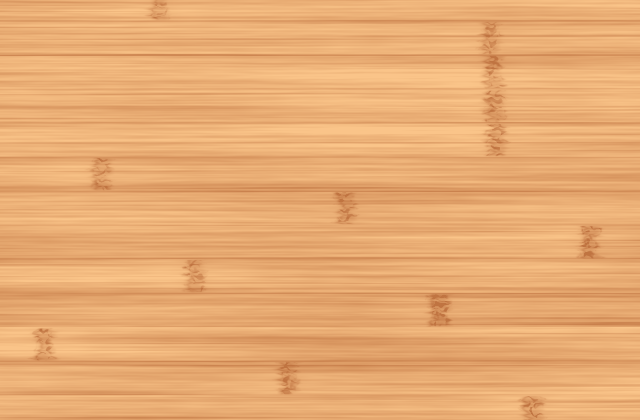
Give the GLSL for this texture, as a Shadertoy shader.

```glsl
#define STRIP_HEIGHT 0.081
#define STRIP_OFFSET 0.059
#define NODE_WIDTH 0.023
#define GRAIN_FINE 190.0
#define GRAIN_MEDIUM 105.0
#define GRAIN_BROAD 20.0
#define BASE_TONE 0.20
#define PALE vec3(0.96, 0.742, 0.512)
#define BROWN vec3(0.80, 0.52, 0.315)

float hash(vec2 p) {
    return fract(sin(dot(p, vec2(127.1, 311.7))) * 43758.5);
}

// Dot product of a random unit gradient with the offset from its cell corner
float corner(vec2 cell, vec2 offset) {
    float angle = 6.2832 * hash(cell);
    return dot(vec2(cos(angle), sin(angle)), offset);
}

float gradientNoise(vec2 p) {
    vec2 i = floor(p), f = fract(p);
    vec2 u = f * f * f * (f * (f * 6.0 - 15.0) + 10.0);
    vec2 e = vec2(0.0, 1.0);
    return mix(mix(corner(i, f), corner(i + e.yx, f - e.yx), u.x),
               mix(corner(i + e, f - e), corner(i + e.yy, f - e.yy), u.x), u.y);
}

// Long horizontal fibres, from broad bands down to hairlines
float grainTone(vec2 p, float row) {
    vec2 q = p + vec2(row * 7.37, row * 0.013);
    q.y += 0.002 * gradientNoise(q * vec2(1.6, 7.0));
    float broad = gradientNoise(q * vec2(0.8, GRAIN_BROAD));
    float bands = gradientNoise(q * vec2(1.1, 2.1 * GRAIN_BROAD) + 47.9);
    float medium = gradientNoise(q * vec2(1.0, GRAIN_MEDIUM) + 31.7);
    float fine = gradientNoise(q * vec2(1.8, GRAIN_FINE) + 63.1);
    float flecks = gradientNoise(q * vec2(12.0, GRAIN_FINE) + 11.4);
    float hairline = smoothstep(0.14, 0.48, gradientNoise(q * vec2(0.7, 140.0) + 87.3));
    float darkBand = smoothstep(0.10, 0.50, bands);
    return 0.40 * broad + 0.16 * bands + 0.22 * darkBand
         + 0.18 * medium + 0.32 * fine + 0.14 * flecks + 0.32 * hairline;
}

// Culm node: a ragged brown band crossing one strip, with a pale halo
float nodeTone(vec2 p, float row, float v, float aspect) {
    float group = row > 6.5 && row < 10.5 ? 7.0 : row;
    float center = aspect * fract(group * 0.618 + 0.45) - 0.005 * (row - group);
    float d = p.x - center;
    float ragged = d + 0.022 * gradientNoise(p * vec2(18.0, 120.0));
    float band = 1.0 - smoothstep(0.35 * NODE_WIDTH, 1.4 * NODE_WIDTH, abs(ragged));
    band *= smoothstep(0.0, 0.06, v) * smoothstep(1.0, 0.94, v);

    vec2 warp = vec2(gradientNoise(p * 60.0), gradientNoise(p * 60.0 + 19.3));
    float squiggle = gradientNoise(p * vec2(55.0, 115.0) + 1.2 * warp);
    float fibres = smoothstep(-0.05, 0.35, squiggle);
    float edge = exp(-pow((ragged + 0.5 * NODE_WIDTH) / 0.006, 2.0));
    float strength = mix(0.65, 1.0, hash(vec2(row, 4.0)));
    float shade = exp(-pow((d - 0.01) / 0.04, 2.0));
    float halo = exp(-pow((d + 0.03) / 0.11, 2.0));
    return strength * (band * (0.38 + 0.70 * fibres + 0.30 * edge)
                       + 0.12 * shade - 0.16 * halo);
}

// Thin glue line at a strip edge with a soft shadow, each with its own weight
float seamTone(float row, float v) {
    float nearest = row + step(0.5, v);
    float d = min(v, 1.0 - v) * STRIP_HEIGHT;
    float weight = hash(vec2(nearest, 9.0));
    float line = 1.0 - smoothstep(0.0005, 0.0035, d);
    return mix(0.10, 0.45, weight) * line + 0.22 * weight * exp(-d / 0.010);
}

void mainImage(out vec4 fragColor, in vec2 fragCoord) {
    vec2 p = fragCoord / iResolution.y;
    float aspect = iResolution.x / iResolution.y;
    float s = (p.y - STRIP_OFFSET) / STRIP_HEIGHT;
    float row = floor(s), v = fract(s);

    // Tone runs from pale (0) to brown (1): strips, then lighting, then detail
    float tone = BASE_TONE + 0.26 * (hash(vec2(row, 2.0)) - 0.5);
    tone += 0.24 * (v - 0.5) * (hash(vec2(row, 6.0)) * 2.0 - 1.0);
    tone += 0.36 * gradientNoise(p * vec2(1.6, 2.4) + 5.2);
    vec2 fromCenter = vec2(p.x / aspect, p.y) - 0.5;
    tone += 0.26 * (dot(fromCenter, fromCenter) - 0.16);
    tone += grainTone(p, row) + seamTone(row, v) + nodeTone(p, row, v, aspect);

    vec3 color = mix(PALE, BROWN, clamp(tone, -0.12, 1.3));
    fragColor = vec4(color, 1.0);
}
```
